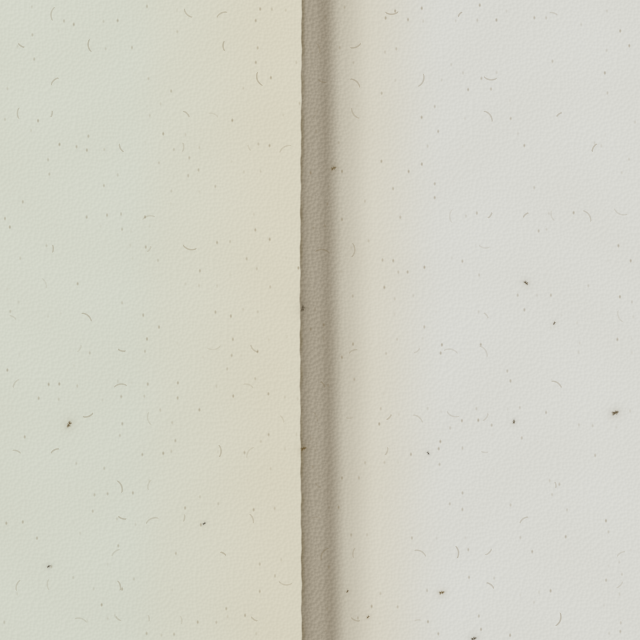
Reproduce this texture procedurally as a Shadertoy shader.

```glsl
// Two sheets of aged paper meeting at a shaded gutter, with grain, fibres and specks.

const vec3 LEFT_FAR    = vec3(0.825, 0.835, 0.785);
const vec3 LEFT_NEAR   = vec3(0.842, 0.825, 0.755);
const vec3 RIGHT_FAR   = vec3(0.845, 0.845, 0.822);
const vec3 RIGHT_NEAR  = vec3(0.835, 0.820, 0.765);
const vec3 PENUMBRA    = vec3(0.755, 0.732, 0.668);
const vec3 SHADOW      = vec3(0.600, 0.562, 0.490);
const vec3 SHADOW_LIT  = vec3(0.655, 0.620, 0.550);
const vec3 EDGE_BROWN  = vec3(0.490, 0.440, 0.330);
const vec3 SPECK_BROWN = vec3(0.400, 0.320, 0.180);
const vec3 SPECK_GREY  = vec3(0.300, 0.280, 0.240);
const float EDGE_X      = 0.470;
const float GRAIN_CELLS = 190.0;
const float PAGE_GRAIN  = 0.022;
const float GUTTER_GRAIN = 0.060;
const float FLECK_CELLS = 46.0;
const float FIBRE_CELLS = 19.0;

// Distinct specks: centre and radius.
const int SPECK_COUNT = 15;
const vec3 SPECKS[SPECK_COUNT] = vec3[](
    vec3(0.521, 0.737, 0.0040), vec3(0.822, 0.558, 0.0036),
    vec3(0.108, 0.337, 0.0050), vec3(0.961, 0.355, 0.0054),
    vec3(0.803, 0.341, 0.0028), vec3(0.669, 0.292, 0.0022),
    vec3(0.319, 0.182, 0.0024), vec3(0.076, 0.115, 0.0026),
    vec3(0.690, 0.074, 0.0040), vec3(0.740, 0.002, 0.0042),
    vec3(0.866, 0.495, 0.0022), vec3(0.543, 0.076, 0.0020),
    vec3(0.575, 0.036, 0.0022), vec3(0.473, 0.518, 0.0050),
    vec3(0.474, 0.299, 0.0046));

vec2 hash2(vec2 p) {
    vec3 q = fract(p.xyx * vec3(0.1031, 0.1030, 0.0973));
    q += dot(q, q.yzx + 33.33);
    return fract((q.xx + q.yz) * q.zy);
}

// Distance to the nearest jittered cell point.
float cellular(vec2 p) {
    vec2 cell = floor(p);
    float nearest = 2.0;
    for (int y = -1; y <= 1; y++)
    for (int x = -1; x <= 1; x++) {
        vec2 c = cell + vec2(x, y);
        vec2 d = c + hash2(c) - p;
        nearest = min(nearest, dot(d, d));
    }
    return sqrt(nearest);
}

// Signed relief lit from the upper left.
float relief(vec2 p) {
    return cellular(p) - cellular(p + vec2(-0.38, 0.38));
}

float mottle(vec2 p) {
    return sin(p.x * 17.0 + 2.0 * sin(p.y * 11.0))
         * sin(p.y * 23.0 + 1.7 * sin(p.x * 13.0));
}

float segment(vec2 p, float halfLength) {
    p.x -= clamp(p.x, -halfLength, halfLength);
    return length(p);
}

// Sparse short curved fibres, one possible per cell.
float fibres(vec2 uv, float px) {
    vec2 p = uv * FIBRE_CELLS, cell = floor(p);
    vec2 h = hash2(cell + 71.0), k = hash2(cell + 19.0);
    float a = 6.2832 * k.x;
    vec2 q = mat2(cos(a), -sin(a), sin(a), cos(a)) * (p - cell - 0.35 - 0.3 * h);
    q.y += 1.8 * q.x * q.x;
    float d = segment(q, 0.06 + 0.13 * k.y) / FIBRE_CELLS;
    return step(0.72, h.y) * (0.3 + 0.7 * h.x) * (1.0 - smoothstep(0.0002, 0.0006 + px, d));
}

// Tiny pale flecks scattered through the pulp.
float flecks(vec2 uv, float px) {
    vec2 p = uv * FLECK_CELLS, cell = floor(p);
    vec2 h = hash2(cell + 7.0), k = hash2(cell + 43.0);
    float d = length((p - cell - 0.2 - 0.6 * h) * vec2(1.0, 0.65)) / FLECK_CELLS;
    return step(0.78, k.x) * k.y * (1.0 - smoothstep(0.0, 0.0012 + px, d));
}

void mainImage(out vec4 fragColor, in vec2 fragCoord) {
    vec2 uv = fragCoord / iResolution.xy;
    float px = 1.0 / min(iResolution.x, iResolution.y);

    // Left sheet, warming toward its cut edge.
    float warm = 0.3 * smoothstep(0.19, 0.27, uv.x) + 0.7 * smoothstep(0.22, 0.46, uv.x);
    vec3 left = mix(LEFT_FAR, LEFT_NEAR, warm) + 0.008 * (uv.y - 0.5);

    // Right sheet, rising out of the gutter shadow.
    float x = uv.x - 0.010 * (0.5 - uv.y);
    vec3 right = mix(SHADOW, SHADOW_LIT, smoothstep(0.470, 0.488, x) * (1.0 - smoothstep(0.495, 0.516, x)));
    right = mix(right, PENUMBRA, smoothstep(0.508, 0.539, x));
    right = mix(right, RIGHT_NEAR, smoothstep(0.526, 0.590, x));
    right = mix(right, RIGHT_FAR, smoothstep(0.565, 0.700, x));

    // Slightly ragged cut edge with a thin brown rim.
    float edge = EDGE_X + 0.0012 * cos((uv.y - 0.5) * 6.2832 + 3.1416)
               + 0.0004 * sin(uv.y * 91.0) + 0.0003 * sin(uv.y * 233.0);
    float d = uv.x - edge;
    float onRight = smoothstep(-px, px, d);
    float rim = onRight * (1.0 - smoothstep(0.001, 0.007, d));
    right = mix(right, EDGE_BROWN, rim * (0.45 + 0.2 * sin(uv.y * 67.0 + 2.0 * sin(uv.y * 29.0))));
    vec3 col = mix(left, right, onRight);

    // Paper tooth, stronger in the raking light of the gutter.
    float gutter = onRight * (1.0 - smoothstep(0.50, 0.56, uv.x));
    col += relief(uv * GRAIN_CELLS) * mix(PAGE_GRAIN, GUTTER_GRAIN, gutter);
    col += 0.003 * mottle(uv) * vec3(0.8, 1.0, 1.4);

    // Fibres and faint flecks.
    col = mix(col, SPECK_BROWN, 0.22 * fibres(uv, px) + 0.30 * flecks(uv, px));

    // Distinct specks with irregular outlines and faint stains.
    for (int i = 0; i < SPECK_COUNT; i++) {
        vec2 q = uv - SPECKS[i].xy;
        float r = SPECKS[i].z;
        vec2 h = hash2(vec2(float(i), 5.0));
        float a = atan(q.y, q.x);
        float dist = length(q) - r * (0.72 + 0.28 * sin(2.0 * a + 6.2832 * h.x) + 0.12 * sin(5.0 * a));
        vec3 ink = mix(SPECK_GREY, SPECK_BROWN, h.y);
        col = mix(col, ink, 0.10 * exp(-max(dist, 0.0) / r));
        col = mix(col, ink, 0.80 * (1.0 - smoothstep(-0.4 * r - px, px, dist)));
    }
    fragColor = vec4(clamp(col, 0.0, 1.0), 1.0);
}
```
